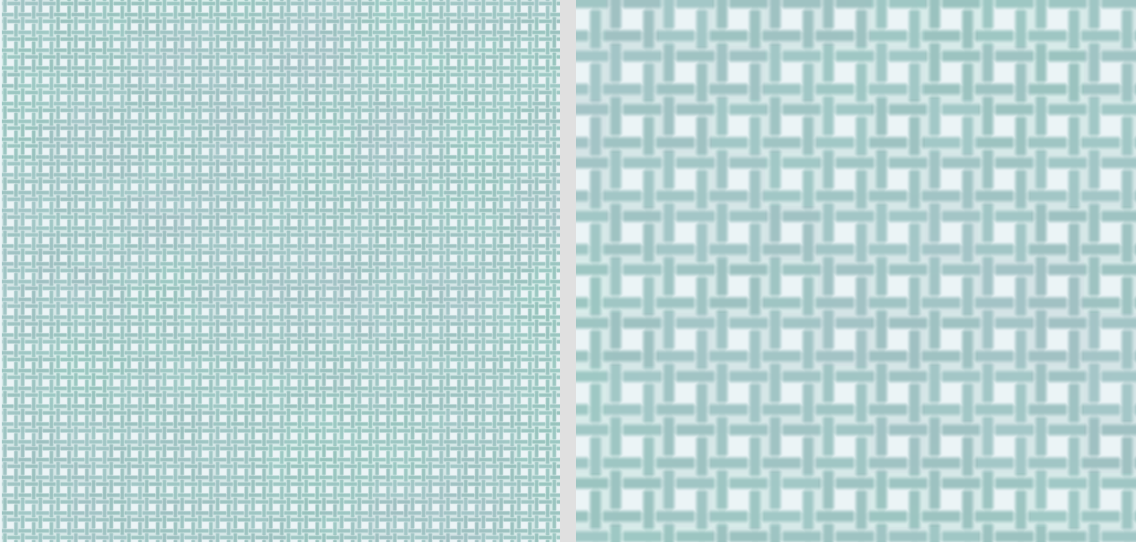
Left: the whole. Right: its middle third, enlarged.
Reproduce this pattern procedurally as a Shadertoy shader.

```glsl
const vec2 REPEATS = vec2(31.6, 30.45);     // cells across and down
const vec2 PHASE = vec2(0.59, 0.94);        // centre of the first opening, in cells
const float THREAD_OFFSET = 0.31;           // thread axis from the opening's centre
const float THREAD_HALF = 0.10;             // half width of a thread
const float HALO_HALF = 0.145;              // half width of the gap beside an upper thread
const float SOFTNESS = 0.06;                // blur of thread edges, in cells
const float TINT_SCALE = 0.23;              // drift of the tint, per cell
const float WEAR = 0.035;                   // brightness change between repeats
const float MARGIN = 0.0032;                // pale strip on the left, in widths

const vec3 THREAD_GREEN = vec3(0.605, 0.780, 0.755);
const vec3 THREAD_BLUE = vec3(0.640, 0.765, 0.775);
const vec3 GAP_GREEN = vec3(0.850, 0.935, 0.920);
const vec3 GAP_BLUE = vec3(0.830, 0.890, 0.900);
const vec3 OPENING = vec3(0.920, 0.955, 0.965);

float hash(vec2 p) {
    vec3 q = fract(vec3(p.xyx) * 0.1031);
    q += dot(q, q.yzx + 33.33);
    return fract((q.x + q.y) * q.z);
}

float noise(vec2 p) {
    vec2 i = floor(p);
    vec2 f = fract(p);
    f = f * f * (3.0 - 2.0 * f);
    return mix(mix(hash(i), hash(i + vec2(1, 0)), f.x),
               mix(hash(i + vec2(0, 1)), hash(i + vec2(1, 1)), f.x), f.y);
}

// Coverage of a soft band around zero
vec2 band(vec2 d, float halfWidth, float blur) {
    return 1.0 - smoothstep(halfWidth - blur, halfWidth + blur, abs(d));
}

void mainImage(out vec4 fragColor, in vec2 fragCoord) {
    vec2 uv = fragCoord / iResolution.xy;
    vec2 pixel = REPEATS / iResolution.xy;
    float blur = max(SOFTNESS, 0.7 * max(pixel.x, pixel.y));

    vec2 grid = uv * REPEATS - PHASE;
    vec2 cell = floor(grid + 0.5);
    vec2 p = grid - cell;

    // Two threads each way, passing over and under in turn
    vec2 axisDistance = abs(p) - THREAD_OFFSET;
    vec2 thread = band(axisDistance, THREAD_HALF, blur);
    vec2 halo = band(axisDistance, HALO_HALF, 0.045);
    bool horizontalOver = p.x * p.y > 0.0;
    if (horizontalOver) thread.x *= 1.0 - 0.8 * halo.y * (1.0 - thread.y);
    else thread.y *= 1.0 - 0.8 * halo.x * (1.0 - thread.x);
    float cover = max(thread.x, thread.y);

    // Slow drift and small changes from repeat to repeat
    float variation = hash(cell + 71.0);
    float tint = noise(grid * TINT_SCALE + 19.0);
    tint = clamp(tint + 0.4 * (variation - 0.5), 0.0, 1.0);

    // Bright opening, narrowed along one diagonal
    float reach = max(abs(p.x), abs(p.y)) + 0.3 * max(-p.x * p.y, 0.0);
    float open = 1.0 - smoothstep(0.17, 0.29, reach);
    vec3 ground = mix(mix(GAP_GREEN, GAP_BLUE, tint), OPENING, open);
    vec3 yarn = mix(THREAD_GREEN, THREAD_BLUE, tint);
    yarn *= 1.0 + WEAR * (hash(cell + 7.0) - 0.5);

    vec3 color = mix(ground, yarn, cover);
    float edge = 0.5 / iResolution.x;
    color = mix(OPENING, color, smoothstep(MARGIN - edge, MARGIN + edge, uv.x));
    fragColor = vec4(color, 1.0);
}
```
